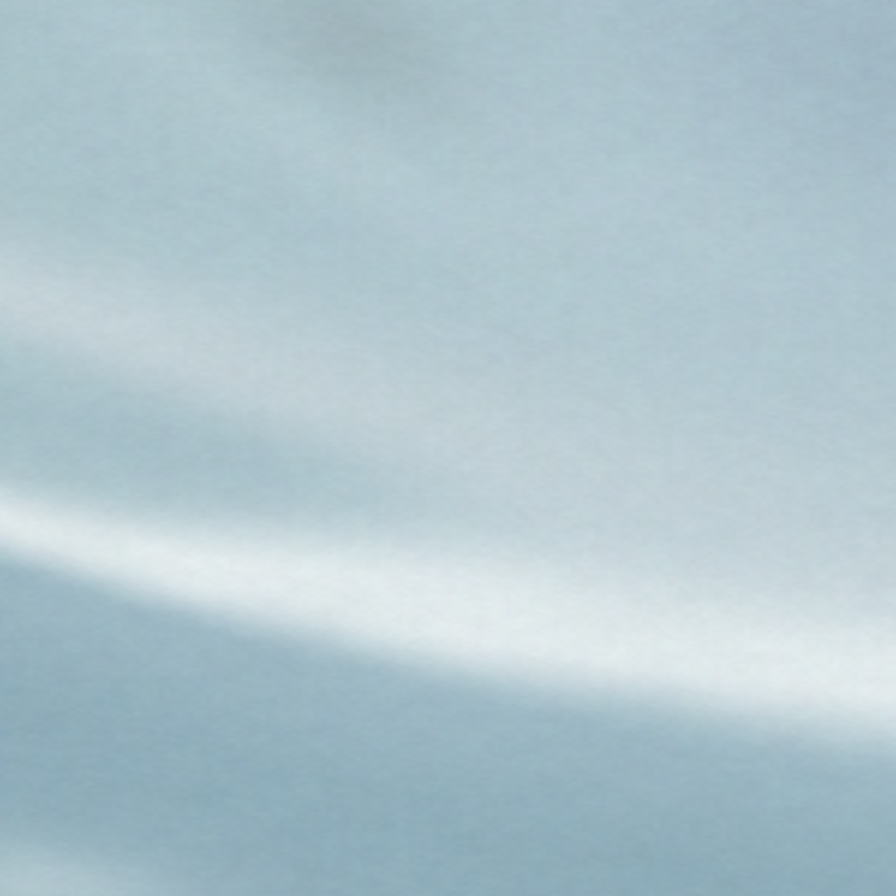
Write a three.js fragment shader that draws this texture.

```glsl
varying vec2 vUv;

float hash(vec2 p) {
  return fract(sin(dot(p, vec2(127.1, 311.7))) * 43758.5453);
}

float noise(vec2 p) {
  vec2 cell = floor(p);
  vec2 f = fract(p);
  f = f * f * (3.0 - 2.0 * f);
  float low = mix(hash(cell), hash(cell + vec2(1.0, 0.0)), f.x);
  float high = mix(hash(cell + vec2(0.0, 1.0)), hash(cell + vec2(1.0, 1.0)), f.x);
  return mix(low, high, f.y);
}

float fbm(vec2 p, float gain) {
  float sum = 0.0;
  float amplitude = 0.5;
  for (int i = 0; i < 4; i++) {
    sum += amplitude * (noise(p) - 0.5);
    p = p * 2.03 + vec2(17.3, 9.1);
    amplitude *= gain;
  }
  return sum;
}

// Bell profile with a separate falloff on each side of its crest
float ridge(float d, float below, float above) {
  float t = d / (d < 0.0 ? below : above);
  return exp(-t * t);
}

// Soft elliptical spot, rotated by an angle
float spot(vec2 p, vec2 center, vec2 radius, float angle) {
  float c = cos(angle);
  float s = sin(angle);
  vec2 q = p - center;
  q = vec2(c * q.x + s * q.y, c * q.y - s * q.x) / radius;
  return exp(-dot(q, q));
}

float curve(float x, float start, float slope, float bend) {
  return start + x * (slope + bend * x);
}

vec3 upperSky(vec2 p) {
  vec3 color = mix(vec3(0.665, 0.762, 0.792), vec3(0.685, 0.775, 0.812), p.x);
  color = mix(color, vec3(0.62, 0.715, 0.765), 0.8 * spot(p, vec2(1.02, 0.93), vec2(0.32, 0.16), -0.35));
  color = mix(color, vec3(0.73, 0.81, 0.84), 0.55 * spot(p, vec2(0.34, 0.85), vec2(0.30, 0.055), -0.55));
  color = mix(color, vec3(0.73, 0.81, 0.84), 0.45 * spot(p, vec2(0.68, 0.77), vec2(0.26, 0.09), -0.3));
  return mix(color, vec3(0.615, 0.70, 0.725), 0.8 * spot(p, vec2(0.39, 0.96), vec2(0.14, 0.075), -0.45));
}

vec3 lowerSky(vec2 p, float depth) {
  vec3 color = mix(vec3(0.61, 0.72, 0.765), vec3(0.56, 0.68, 0.73), smoothstep(0.02, 0.18, depth));
  float wisp = spot(p, vec2(0.03, 0.005), vec2(0.19, 0.055), -0.12);
  return mix(color, vec3(0.72, 0.80, 0.825), 0.85 * wisp);
}

void main() {
  vec2 p = vUv;
  float drift = fbm(p * vec2(4.0, 9.0), 0.5);
  p.y += 0.012 * drift;

  // Wide pale streak that spreads toward the right
  vec3 color = upperSky(p);
  float crest = curve(p.x, 0.675, -0.36, 0.06);
  float streak = ridge(p.y - crest, mix(0.055, 0.12, p.x), mix(0.065, 0.17, p.x));
  color = mix(color, vec3(0.775, 0.83, 0.85), streak * mix(0.95, 0.65, p.x));

  // Blue shadow between the two streaks
  float gap = curve(p.x, 0.545, -0.25, 0.0);
  float shade = ridge(p.y - gap, 0.055, 0.05) * (1.0 - smoothstep(0.2, 0.62, p.x));
  color = mix(color, vec3(0.645, 0.745, 0.78), 0.75 * shade);

  // Bright band with a crisp lower edge and a feathered top
  float edge = curve(p.x, 0.378, -0.295, 0.084);
  float d = p.y - edge;
  float core = mix(0.04, 0.085, smoothstep(0.0, 0.6, p.x));
  float softness = mix(0.022, 0.045, p.x);
  float glow = ridge(d - core, 0.3, mix(0.042, 0.085, smoothstep(0.0, 0.7, p.x)));
  color = mix(color, vec3(0.885, 0.918, 0.925), glow * (0.94 + 0.3 * drift));
  float rise = smoothstep(-softness, softness * 1.5, d);
  color = mix(lowerSky(p, -d), color, rise);

  // Cloud mottling and fine grain
  float mottle = fbm(vUv * vec2(38.0, 75.0), 0.75);
  float grain = noise(vUv * vec2(150.0, 230.0)) - 0.5;
  vec3 tint = vec3(noise(vUv * 60.0), noise(vUv * 60.0 + 31.0), noise(vUv * 60.0 + 73.0)) - 0.5;
  color += 0.015 * drift + 0.022 * mottle + 0.014 * grain + 0.010 * tint;

  gl_FragColor = vec4(clamp(color, 0.0, 1.0), 1.0);
}
```
